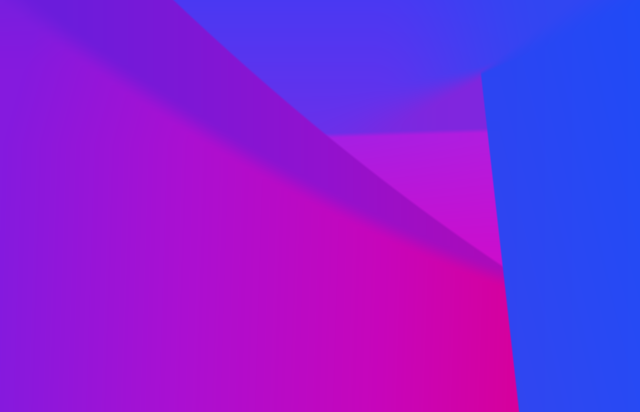
Write a WebGL 2 fragment shader that draws this background.

```glsl
#version 300 es
precision highp float;
// Abstract folded paper: a magenta wall with a curved shadow, a violet ceiling,
// a bright panel and a flat blue wall. Each plane is a smooth colour gradient,
// layered through soft masks cut by straight lines and parabolas.
uniform vec2 u_resolution;
out vec4 fragColor;

// Parabola equal to 1 at x = start, with a chord slope down to x = mid.
float arc(float x, float start, float mid, float slope, float bend) {
    return 1.0 + slope * (x - start) + bend * (x - start) * (x - mid);
}

// Straight line through a point.
float line(float x, vec2 point, float slope) {
    return point.y + slope * (x - point.x);
}

// Soft step centred on zero.
float soft(float d, float width) {
    return smoothstep(-width, width, d);
}

vec3 ramp(vec3 a, vec3 b, float from, float to, float t) {
    return mix(a, b, clamp((t - from) / (to - from), 0.0, 1.0));
}

// Violet at the left, hot pink at the lower right.
vec3 magentaWall(vec2 p) {
    float t = p.x - 0.16 * max(p.y - 0.65, 0.0) + 0.02 * (0.4 - p.y);
    vec3 c = ramp(vec3(0.52, 0.10, 0.87), vec3(0.67, 0.06, 0.82), 0.0, 0.29, t);
    c = ramp(c, vec3(0.78, 0.02, 0.73), 0.29, 0.60, t);
    c = ramp(c, vec3(0.84, 0.0, 0.61), 0.60, 0.82, t);
    return c - vec3(0.06, -0.02, 0.0) * soft(p.y - 0.94, 0.12) * (1.0 - p.x);
}

vec3 shadowBand(vec2 p) {
    vec3 c = ramp(vec3(0.42, 0.11, 0.86), vec3(0.57, 0.07, 0.81), 0.1, 0.5, p.x);
    return ramp(c, vec3(0.68, 0.04, 0.72), 0.5, 0.79, p.x);
}

// Blue above, warming to violet below a soft crease that leaves the corner.
vec3 ceilingPlane(vec2 p, vec2 corner) {
    vec3 c = ramp(vec3(0.29, 0.22, 0.95), vec3(0.41, 0.19, 0.92), 1.0, 0.68, p.y);
    c = mix(c, vec3(0.18, 0.28, 0.95), smoothstep(0.58, 0.88, p.x) * 0.9);
    float crease = line(p.x, corner, 0.58);
    float width = 0.02 + 0.3 * max(corner.x - p.x, 0.0);
    float warm = soft(crease - p.y, width) * smoothstep(0.44, 0.70, p.x);
    return mix(c, vec3(0.50, 0.15, 0.87), warm);
}

vec3 brightPanel(vec2 p) {
    vec3 c = ramp(vec3(0.65, 0.12, 0.89), vec3(0.70, 0.11, 0.87), 0.52, 0.76, p.x);
    return ramp(c, vec3(0.80, 0.05, 0.80), 0.66, 0.36, p.y);
}

vec3 blueWall(vec2 p) {
    vec3 c = ramp(vec3(0.18, 0.27, 0.945), vec3(0.14, 0.29, 0.96), 0.78, 1.0, p.x);
    return c + vec3(0.03, 0.0, -0.01) * (0.5 - p.y);
}

void main() {
    vec2 p = gl_FragCoord.xy / u_resolution;
    vec2 corner = vec2(0.7513, 0.8226);

    // Ceiling and the panel below its lower edge.
    float panelTop = line(p.x, vec2(0.514, 0.671), 0.049);
    vec3 back = mix(ceilingPlane(p, corner), brightPanel(p), soft(panelTop - p.y, 0.008));

    // Curved wall: a blurred shadow below a crisp rim.
    float rim = arc(p.x, 0.271, 0.514, -1.370, 0.418);
    float shade = arc(p.x, 0.026, 0.390, -1.052, 0.410);
    float blur = mix(0.045, 0.022, p.x);
    vec3 front = mix(shadowBand(p), magentaWall(p), soft(shade - p.y, blur));
    vec3 colour = mix(back, front, soft(rim - p.y, 0.005));

    // Blue wall: sharp left edge, upper fold that blurs away from the corner.
    float leftEdge = 0.8112 - 0.0728 * p.y;
    float fold = line(p.x, corner, 0.953);
    float foldBlur = 0.006 + 0.28 * max(p.x - corner.x, 0.0);
    float wall = soft(p.x - leftEdge, 0.0018) * soft(fold - p.y, foldBlur);
    colour = mix(colour, blueWall(p), wall);

    fragColor = vec4(colour, 1.0);
}
```
